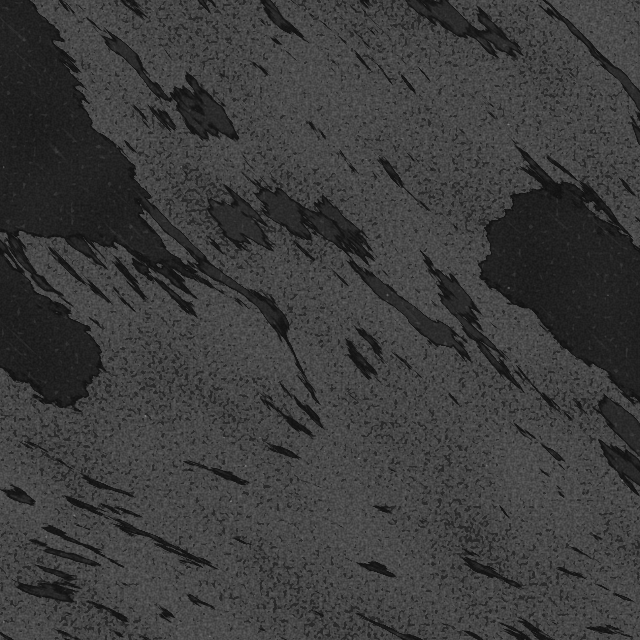
Write a three.js fragment shader that draws this texture.

```glsl
varying vec2 vUv;

float hash(vec2 p) {
  vec3 q = fract(p.xyx * 0.1031);
  q += dot(q, q.yzx + 33.33);
  return fract((q.x + q.y) * q.z);
}

float cornerSlope(vec2 cell, vec2 offset) {
  float angle = 6.2832 * hash(cell);
  return dot(vec2(cos(angle), sin(angle)), offset);
}

float gradientNoise(vec2 p) {
  vec2 i = floor(p), f = fract(p);
  vec2 w = f * f * f * (f * (f * 6.0 - 15.0) + 10.0);
  vec2 e = vec2(1.0, 0.0);
  float low = mix(cornerSlope(i, f), cornerSlope(i + e.xy, f - e.xy), w.x);
  float high = mix(cornerSlope(i + e.yx, f - e.yx), cornerSlope(i + 1.0, f - 1.0), w.x);
  return mix(low, high, w.y);
}

float fbm(vec2 p) {
  float sum = 0.0, gain = 1.0;
  for (int i = 0; i < 5; i++) {
    sum += gain * gradientNoise(p);
    p = p * 2.03 + 17.3;
    gain *= 0.55;
  }
  return sum;
}

// Coordinates along and across a cleavage direction falling to the right
vec2 cleavage(vec2 p, float angle) {
  float c = cos(angle), s = sin(angle);
  return vec2(c * p.x - s * p.y, s * p.x + c * p.y);
}

float capsule(vec2 p, vec2 a, vec2 b, float radius) {
  vec2 pa = p - a, ba = b - a;
  return length(pa - ba * clamp(dot(pa, ba) / dot(ba, ba), 0.0, 1.0)) - radius;
}

// Signed distance to the broad exposed layers
float slabDistance(vec2 p) {
  float wedge = max(dot(p, vec2(0.877, 0.48)) - 0.524, 0.626 - dot(p, vec2(0.21, 0.978)));
  float lowerLeft = capsule(p, vec2(-0.03, 0.54), vec2(0.09, 0.43), 0.06);
  float right = capsule(p, vec2(0.86, 0.6), vec2(1.1, 0.42), 0.098);
  return min(wedge, min(lowerLeft, right));
}

void main() {
  vec2 p = vUv;
  vec2 bent = p + 0.025 * vec2(gradientNoise(p * 5.0), gradientNoise(p * 5.0 + 40.0));
  vec2 steep = cleavage(bent, 0.8);
  vec2 shallow = cleavage(bent, 0.42);
  float clusters = gradientNoise(p * 4.0 + 9.0);
  float upper = smoothstep(0.3, 0.6, p.y + 0.25 * p.x);

  // Ragged slab and fissure outlines
  float ragged = fbm(mix(shallow, steep, 0.4) * vec2(8.0, 26.0) + 3.0);
  float chips = gradientNoise(p * 75.0);
  float slab = slabDistance(bent) + 0.035 * ragged + 0.006 * chips;
  float fissure = capsule(bent, vec2(0.29, 0.87), vec2(0.67, 0.47), 0.013)
    + 0.055 * fbm(steep * vec2(5.0, 20.0) + 61.0);

  // Long slivers above, thin cracks fanning out below
  float slivers = 0.07 * (fbm(steep * vec2(3.2, 15.0) + 23.0) + 0.36
    + 0.4 * (1.0 - upper) - 0.25 * clusters);
  float steepCracks = fbm(steep * vec2(6.0, 38.0) + 7.0);
  float shallowCracks = fbm(shallow * vec2(7.0, 36.0) + 31.0);
  float cracks = 0.025 * (mix(shallowCracks, steepCracks, upper) + 0.42
    - 0.4 * clusters + 0.06 * upper);
  float recess = min(min(slab, fissure), min(slivers, cracks));

  // Granular top surface with dark pits gathered in smudges
  float fine = gradientNoise(p * 310.0);
  float medium = gradientNoise(p * 145.0 + 50.0);
  float smudge = fbm(cleavage(p, 0.7) * vec2(3.0, 7.0) + 80.0);
  float stone = 0.282 + 0.1 * fine + 0.07 * medium + 0.025 * smudge;
  float pits = gradientNoise(p * 190.0 + 12.0) + 0.5 * gradientNoise(p * 85.0) + 0.35 * smudge;
  stone = mix(stone, 0.14, 0.85 * (1.0 - smoothstep(-0.42, -0.24, pits)));

  // Smooth dark layers with faint scratches and flecks
  float depth = mix(0.125, 0.165, smoothstep(-0.01, 0.02, slab));
  float layer = depth + 0.045 * fine + 0.025 * medium + 0.025 * gradientNoise(p * 9.0);
  layer += 0.07 * smoothstep(0.3, 0.55, gradientNoise(p * 120.0 + 5.0));
  float scratches = gradientNoise(cleavage(p, 0.75) * vec2(12.0, 130.0));
  layer += 0.04 * smoothstep(0.35, 0.55, scratches);

  // Shadowed rims along the broken edges
  float rim = smoothstep(-0.009, -0.002, recess + 0.004 * chips);
  layer = mix(layer, 0.07 + 0.03 * fine, 0.9 * rim);

  float shade = mix(layer, stone, smoothstep(-0.0012, 0.0018, recess));
  shade += 0.2 * smoothstep(0.58, 0.68, gradientNoise(p * 90.0 + 33.0));
  gl_FragColor = vec4(vec3(clamp(shade, 0.0, 1.0)), 1.0);
}
```
